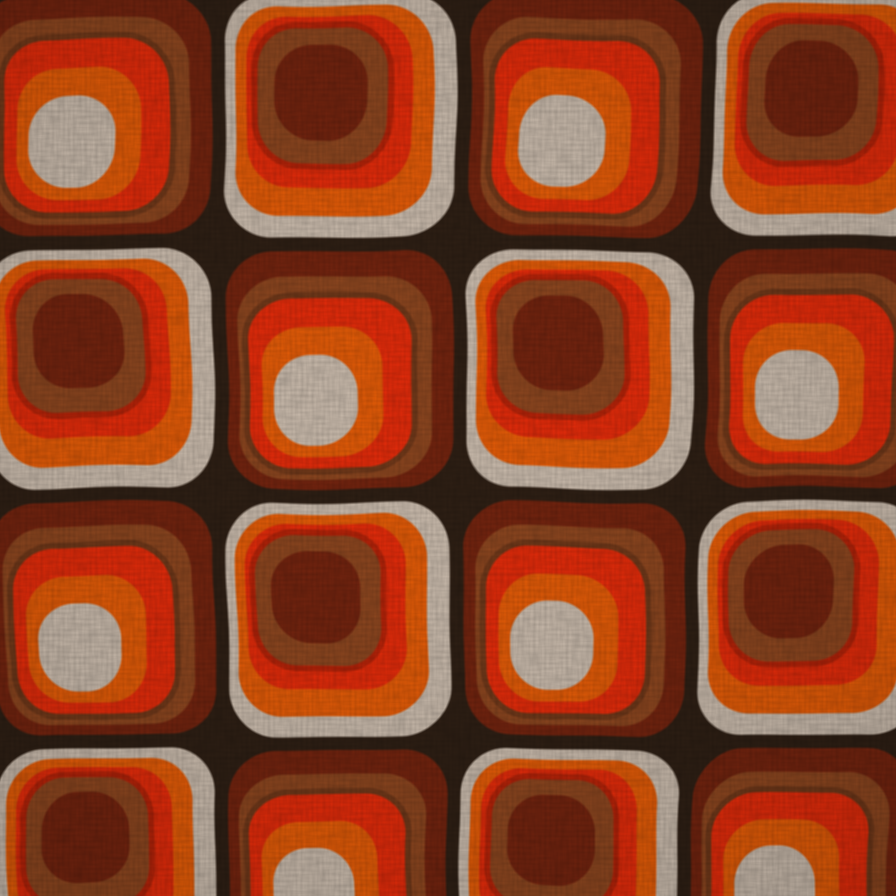
Write a WebGL 2 fragment shader that draws this pattern.

```glsl
#version 300 es
precision highp float;

uniform vec2 u_resolution;
out vec4 fragColor;

const int LAYERS = 5;
const float ROW_PITCH = 0.2786;
const vec2 CELL_SIZE = vec2(0.953, 1.0);

const vec3 GROUND = vec3(0.155, 0.105, 0.068);
const vec3 WHITE  = vec3(0.675, 0.625, 0.575);
const vec3 ORANGE = vec3(0.76, 0.305, 0.025);
const vec3 RED    = vec3(0.76, 0.145, 0.035);
const vec3 BROWN  = vec3(0.47, 0.235, 0.105);
const vec3 RUST   = vec3(0.385, 0.12, 0.05);

// Inks from the outside of a light tile inward; dark tiles reverse them
const vec3 INKS[LAYERS] = vec3[](WHITE, ORANGE, RED, BROWN, RUST);

// Nested boxes in cell units: left, top, right, bottom
const vec4 LIGHT_BOXES[LAYERS] = vec4[](
    vec4(0.025, 0.033, 0.925, 0.979),
    vec4(0.065, 0.075, 0.836, 0.893),
    vec4(0.107, 0.112, 0.752, 0.780),
    vec4(0.150, 0.154, 0.654, 0.682),
    vec4(0.215, 0.215, 0.575, 0.589));
const vec4 DARK_BOXES[LAYERS] = vec4[](
    vec4(0.028, 0.033, 0.925, 0.977),
    vec4(0.075, 0.131, 0.841, 0.935),
    vec4(0.117, 0.215, 0.762, 0.888),
    vec4(0.168, 0.327, 0.650, 0.841),
    vec4(0.215, 0.435, 0.551, 0.794));

vec2 hash2(vec2 p) {
    vec3 q = fract(p.xyx * vec3(0.1031, 0.1030, 0.0973));
    q += dot(q, q.yzx + 33.33);
    return fract((q.xx + q.yz) * q.zy);
}

// Distance to the nearest scattered point
float cellular(vec2 p) {
    vec2 cell = floor(p);
    float nearest = 2.0;
    for (int y = -1; y <= 1; y++) {
        for (int x = -1; x <= 1; x++) {
            vec2 neighbor = cell + vec2(x, y);
            nearest = min(nearest, distance(p, neighbor + hash2(neighbor)));
        }
    }
    return nearest;
}

float roundedBox(vec2 p, vec4 box, float radius) {
    vec2 center = 0.5 * (box.xy + box.zw);
    vec2 halfSize = 0.5 * (box.zw - box.xy);
    vec2 q = abs(p - center) - halfSize + radius;
    return length(max(q, 0.0)) + min(max(q.x, q.y), 0.0) - radius;
}

// Gentle sag of the cloth
vec2 drape(vec2 uv) {
    vec2 wave = sin(uv.yx * vec2(19.0, 17.0) + vec2(0.4, 1.9));
    vec2 ripple = sin(uv.yx * vec2(47.0, 41.0) + uv * 13.0);
    return uv + 0.0018 * wave + 0.0007 * ripple;
}

// Grid coordinates, rows counted downward, with slight perspective
vec2 gridCoords(vec2 uv) {
    float down = 1.0 - uv.y;
    float row = (down - 0.551) / ROW_PITCH;
    row += 0.0093 * row * row;
    float columnCenter = 0.5175 - 0.0109 * down;
    float columnPitch = 0.2752 - 0.0183 * down;
    return vec2((uv.x - columnCenter) / columnPitch, row) + 2.0;
}

vec3 tileColor(vec2 grid, float softness) {
    vec2 id = floor(grid);
    vec2 p = fract(grid) * CELL_SIZE;
    bool isLight = mod(id.x + id.y, 2.0) > 0.5;
    vec2 shift = (hash2(id + 7.0) - 0.5) * 0.018;
    int seamLayer = isLight ? 3 : 2;
    vec3 color = GROUND;
    for (int i = 0; i < LAYERS; i++) {
        float depth = float(i) / float(LAYERS - 1);
        vec4 box = isLight ? LIGHT_BOXES[i] : DARK_BOXES[i];
        float d = roundedBox(p - shift * depth, box, mix(0.19, 0.15, depth));
        // Overprinted ink darkens the red and brown seam
        if (i == seamLayer) {
            color *= 1.0 - 0.2 * smoothstep(0.024 + softness, 0.024 - softness, d);
        }
        vec3 ink = INKS[isLight ? i : LAYERS - 1 - i];
        color = mix(color, ink, smoothstep(softness, -softness, d));
    }
    return color;
}

// Warp and weft threads, as stretched cells over fine sines
float weave(vec2 uv) {
    float threads = cellular(uv * vec2(240.0, 45.0)) + cellular(uv * vec2(45.0, 240.0));
    float ribs = sin(uv.x * 1040.0) + sin(uv.y * 1010.0);
    return 1.0 + 0.09 * (0.95 - threads) + 0.015 * ribs;
}

void main() {
    vec2 uv = gl_FragCoord.xy / u_resolution;
    float softness = 0.8 / (u_resolution.y * ROW_PITCH) + 0.004;
    vec3 color = tileColor(gridCoords(drape(uv)), softness);

    // Cloth texture and uneven light
    vec2 fromCenter = uv - vec2(0.48, 0.55);
    float light = 1.04 - 0.22 * dot(fromCenter, fromCenter);
    fragColor = vec4(color * weave(uv) * light, 1.0);
}
```
